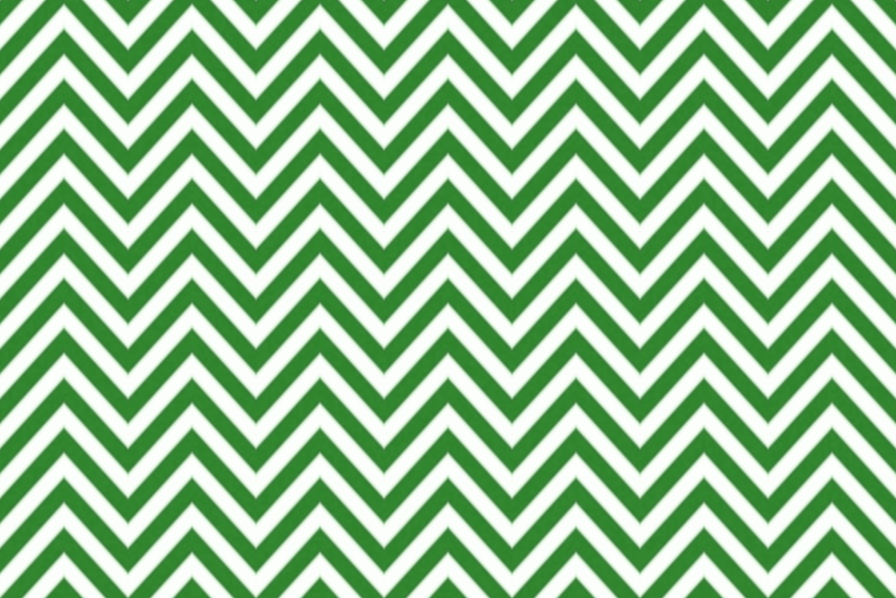
A WebGL 1 fragment shader for this pattern:

```glsl
precision highp float;
// Green and white chevron stripes: a triangle wave shifts evenly spaced bands,
// and the perpendicular distance to each band edge drives a soft, slightly
// tinted border. A faint wrapping grain varies the ink; everything tiles.

uniform vec2 u_resolution;

const float ZIGZAGS = 7.0;       // peaks across the canvas
const float STRIPES = 12.0;      // green bands down the canvas
const float AMPLITUDE = 1.414;   // zigzag height, in stripe periods
const float GREEN_SHARE = 0.5;   // green part of one stripe period
const float EDGE_SOFT = 0.0034;  // half width of an edge, in canvas heights
const float RIM_WIDTH = 0.0065;  // duller border inside the green
const float HALO_WIDTH = 0.0062; // pale green border on the white
const vec2 GRAIN_CELLS = vec2(256.0, 171.0);
const float GRAIN_AMOUNT = 0.022;

const vec3 GREEN = vec3(0.19, 0.525, 0.18);
const vec3 RIM_GREEN = vec3(0.22, 0.49, 0.22);
const vec3 WHITE = vec3(0.985, 0.995, 0.985);
const vec3 HALO = vec3(0.90, 0.98, 0.89);

float hash(vec2 p) {
  vec3 q = fract(vec3(p.xyx) * 0.1031);
  q += dot(q, q.yzx + 33.33);
  return fract((q.x + q.y) * q.z);
}

// Value noise whose lattice wraps at the canvas edges
float wrappedNoise(vec2 uv, vec2 cells) {
  vec2 p = uv * cells;
  vec2 cell = floor(p);
  vec2 f = fract(p);
  f = f * f * (3.0 - 2.0 * f);
  vec2 lo = mod(cell, cells);
  vec2 hi = mod(cell + 1.0, cells);
  return mix(mix(hash(lo), hash(vec2(hi.x, lo.y)), f.x),
             mix(hash(vec2(lo.x, hi.y)), hash(hi), f.x), f.y);
}

// Signed distance to the nearest stripe edge in canvas heights, positive in green
float chevronDistance(vec2 uv, float aspect) {
  float peak = 1.0 - abs(2.0 * fract(uv.x * ZIGZAGS) - 1.0);
  float phase = (1.0 - uv.y) * STRIPES + AMPLITUDE * peak;
  float fromCentre = abs(fract(phase - 0.5 * GREEN_SHARE + 0.5) - 0.5);
  float slope = 2.0 * ZIGZAGS * AMPLITUDE / (STRIPES * aspect);
  return (0.5 * GREEN_SHARE - fromCentre) / (STRIPES * sqrt(1.0 + slope * slope));
}

void main() {
  vec2 uv = gl_FragCoord.xy / u_resolution;
  float d = chevronDistance(uv, u_resolution.x / u_resolution.y);
  float grain = wrappedNoise(uv, GRAIN_CELLS) - 0.5;

  // Tinted borders on both sides of the edge
  vec3 ink = mix(RIM_GREEN, GREEN, smoothstep(0.4 * RIM_WIDTH, RIM_WIDTH, d));
  ink += grain * GRAIN_AMOUNT;
  vec3 ground = mix(HALO, WHITE, smoothstep(0.5 * HALO_WIDTH, HALO_WIDTH, -d));

  // Never sharper than one pixel
  float soft = max(EDGE_SOFT, 0.75 / u_resolution.y);
  float coverage = smoothstep(-soft, soft, d);
  gl_FragColor = vec4(mix(ground, ink, coverage), 1.0);
}
```
